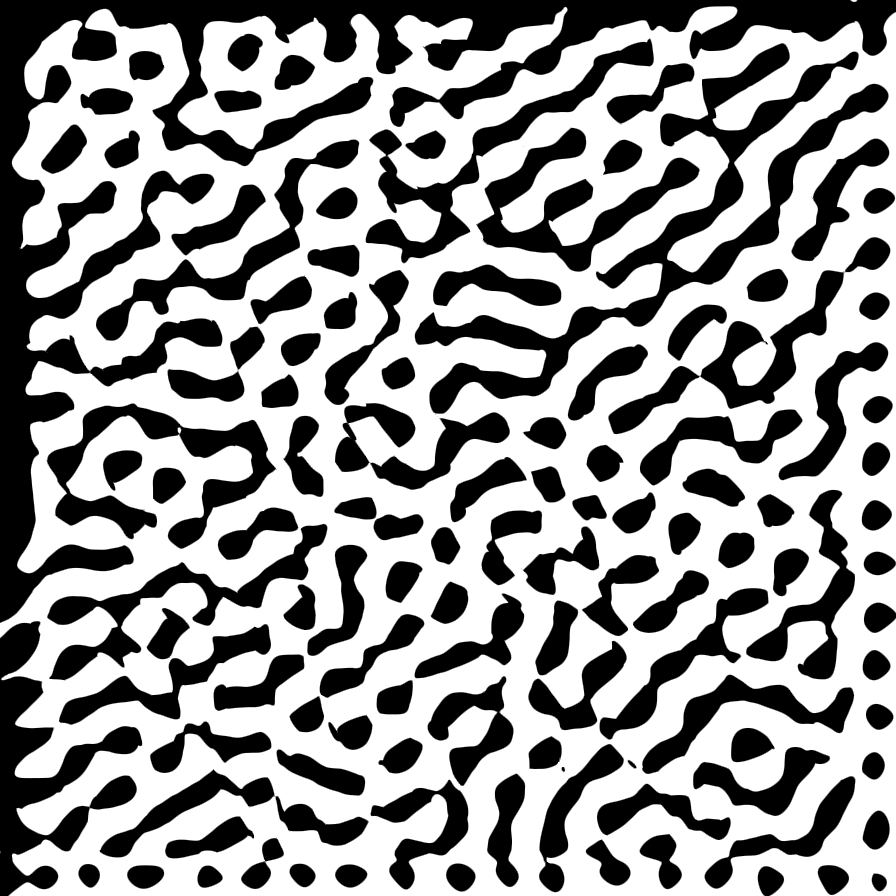
A Shadertoy shader for this pattern:

```glsl
// Black rods and spots on white, like a reaction-diffusion pattern.
// A sum of plane waves of similar length, fanned about one direction, is
// thresholded; two sides get a black rim and two sides a row of dots.

const float TAU         = 6.2831853;
const int   WAVES       = 40;
const float SPACING     = 0.053;  // distance between neighbouring rods
const float BANDWIDTH   = 0.15;   // relative spread of the spacing
const float ROD_ANGLE   = 0.64;   // mean direction of the rods
const float FAN         = 1.5;    // widest turn away from that direction
const float LEVEL       = 0.34;   // higher gives less black
const float GAP_FILL    = 0.9;    // amplitude below which extra spots appear
const float ROUGHNESS   = 0.16;   // unevenness of the outlines
const float RIM_DEPTH   = 0.045;  // black rim, left and top
const float RIM_GAIN    = 2.4;
const float DOT_INSET   = 0.024;  // row of dots, right and bottom
const float DOT_SPACING = 0.058;
const vec3  INK         = vec3(0.0);
const vec3  PAPER       = vec3(1.0);

float hash(float n) {
    return fract(sin(n * 12.9898) * 4375.85);
}

vec2 gradientAt(vec2 cell) {
    float a = TAU * hash(dot(cell, vec2(1.37, 7.91)) + 3.1);
    return vec2(cos(a), sin(a));
}

float gradientNoise(vec2 p) {
    vec2 i = floor(p), f = fract(p);
    vec2 u = f * f * f * (f * (f * 6.0 - 15.0) + 10.0);
    vec2 e = vec2(1.0, 0.0);
    float low  = mix(dot(gradientAt(i), f),
                     dot(gradientAt(i + e.xy), f - e.xy), u.x);
    float high = mix(dot(gradientAt(i + e.yx), f - e.yx),
                     dot(gradientAt(i + e.xx), f - e.xx), u.x);
    return mix(low, high, u.y);
}

// Complex wave sum: x is the field (unit variance), length is its amplitude.
vec2 waveSum(vec2 p, float seed) {
    vec2 sum = vec2(0.0);
    for (int i = 0; i < WAVES; i++) {
        float n = seed + float(i) * 4.0;
        float turn = FAN * (hash(n) + hash(n + 1.0) - 1.0);
        float angle = ROD_ANGLE + 0.25 * TAU + turn;
        float k = TAU / SPACING * (1.0 + BANDWIDTH * (2.0 * hash(n + 2.0) - 1.0));
        float phase = k * dot(p, vec2(cos(angle), sin(angle))) + TAU * hash(n + 3.0);
        sum += vec2(cos(phase), sin(phase));
    }
    return sum / sqrt(0.5 * float(WAVES));
}

// Positive inside the black shapes.
float inkField(vec2 p) {
    vec2 rods = waveSum(p, 11.0);
    float spots = waveSum(p, 503.0).x;
    float field = rods.x + max(0.0, GAP_FILL - length(rods)) * spots - LEVEL;
    field += ROUGHNESS * gradientNoise(p * 75.0);

    // Row of dots along the right and bottom sides
    float inset = min(1.0 - p.x, p.y);
    float along = max(1.0 - p.x, p.y) + 0.02 * gradientNoise(p * 9.0);
    float row = cos(TAU * (inset - DOT_INSET) / DOT_SPACING)
              + cos(TAU * (along - DOT_INSET) / DOT_SPACING);
    float dots = 0.8 * row - 0.75 + 0.3 * rods.x;
    field = mix(dots, field, smoothstep(0.032, 0.052, inset));

    // Uneven black rim along the left and top sides
    float rimDistance = min(p.x, 1.0 - p.y);
    float depth = RIM_DEPTH * (1.0 + gradientNoise(p * 7.0 + 4.0));
    return field + RIM_GAIN * (1.0 - smoothstep(0.0, depth, rimDistance));
}

void mainImage(out vec4 fragColor, in vec2 fragCoord) {
    float field = inkField(fragCoord / iResolution.xy);
    float coverage = clamp(0.5 + field / max(fwidth(field), 1e-4), 0.0, 1.0);
    fragColor = vec4(mix(PAPER, INK, coverage), 1.0);
}
```
